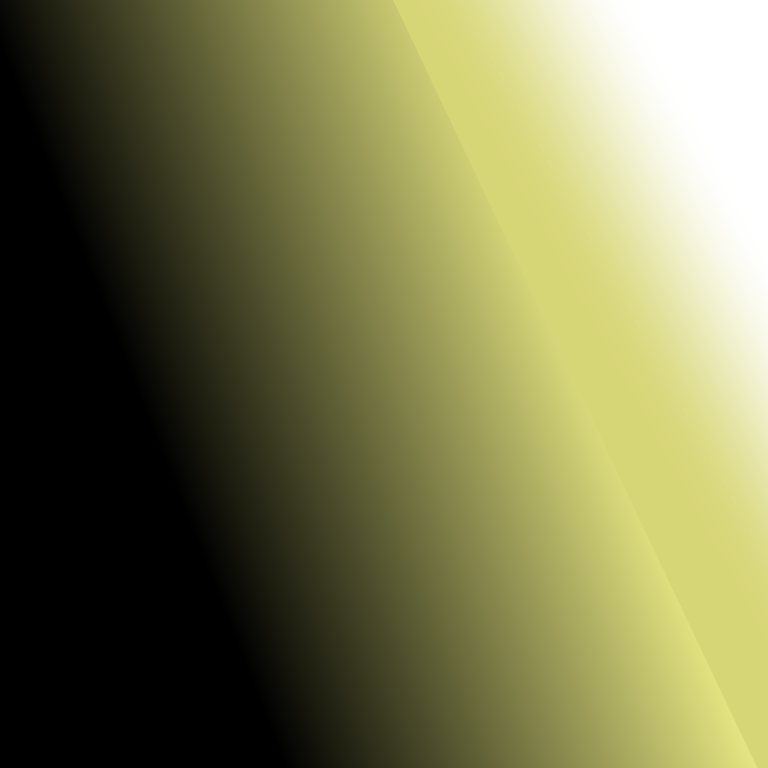
This background is drawn by a WebGL 1 fragment shader. Its source:

```glsl
precision highp float;

uniform vec2 u_resolution;

// Each line is vec2(x at the bottom, leftward lean per unit of height)
#define SHADOW_LINE vec2(0.372, 0.395)
#define CREASE_LINE vec2(0.986, 0.474)
#define GLOW_LINE vec2(1.087, 0.547)
#define RAMP_RATE 1.467
#define GLOW_WIDTH 0.289
#define RAMP_TINT vec3(1.0, 1.0, 0.565)
#define BAND_COLOR vec3(0.845, 0.84, 0.467)
#define GLOW_COLOR vec3(1.0)

// Horizontal distance to the right of a leaning line
float rightOf(vec2 p, vec2 line) {
    return p.x - (line.x - line.y * p.y);
}

void main() {
    vec2 p = gl_FragCoord.xy / u_resolution;
    float pixel = 1.0 / u_resolution.x;

    // Dark side: straight ramp from black up to yellow
    float ramp = clamp(rightOf(p, SHADOW_LINE) * RAMP_RATE, 0.0, 1.0);
    vec3 shade = RAMP_TINT * ramp;

    // Light side: flat band melting into the white corner
    float glow = smoothstep(0.0, GLOW_WIDTH, rightOf(p, GLOW_LINE));
    vec3 light = mix(BAND_COLOR, GLOW_COLOR, glow);

    // Smooth crease between the two sides
    float crease = smoothstep(-pixel, pixel, rightOf(p, CREASE_LINE));
    gl_FragColor = vec4(mix(shade, light, crease), 1.0);
}
```
